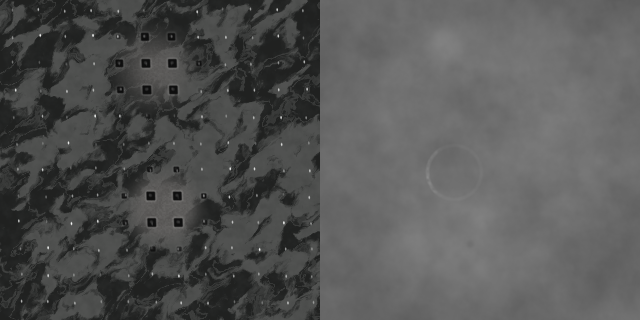
Write a WebGL 1 fragment shader that draws this texture map.

```glsl
precision highp float;
uniform vec2 u_resolution;

#define PITCH 0.0829
#define PIT_ORIGIN vec2(0.456, 0.802)
#define PIT_TILT 0.037
#define UPPER_GLOW vec2(0.482, 0.785)
#define LOWER_GLOW vec2(0.513, 0.350)
#define RING_CENTER vec2(1.420, 0.461)
#define RING_RADIUS 0.084
#define STONE_DARK vec3(0.125, 0.130, 0.127)
#define STONE_LIGHT vec3(0.300, 0.305, 0.300)
#define GLOW_COLOR vec3(0.385, 0.378, 0.372)

float hash(vec2 p) {
  return fract(sin(dot(p, vec2(127.1, 311.7))) * 43758.5453);
}

float noise(vec2 p) {
  vec2 i = floor(p), f = fract(p);
  f = f * f * (3.0 - 2.0 * f);
  return mix(mix(hash(i), hash(i + vec2(1.0, 0.0)), f.x),
             mix(hash(i + vec2(0.0, 1.0)), hash(i + 1.0), f.x), f.y);
}

float fbm(vec2 p) {
  float sum = 0.0, amp = 0.5;
  for (int i = 0; i < 5; i++) {
    sum += amp * noise(p);
    p = mat2(1.6, 1.2, -1.2, 1.6) * p + 7.3;
    amp *= 0.5;
  }
  return sum / 0.97;
}

// 1 inside the inner radius, fading to 0 at the outer one
float spot(vec2 p, vec2 center, float inner, float outer) {
  return 1.0 - smoothstep(inner, outer, length(p - center));
}

float boxDistance(vec2 p, float halfSize, float corner) {
  vec2 d = abs(p) - halfSize + corner;
  return length(max(d, 0.0)) + min(max(d.x, d.y), 0.0) - corner;
}

// Blotched stone with diagonal grain and thin veins
vec3 marble(vec2 p) {
  vec2 grain = vec2(p.x + p.y, p.y - p.x) * vec2(11.0, 17.0);
  vec2 warp = vec2(fbm(grain * 0.8 + 3.1), fbm(grain * 0.8 + 19.7)) - 0.5;
  float blotch = fbm(grain + 2.2 * warp);
  float region = fbm(p * 5.0 + 4.0) - 0.5;
  float light = smoothstep(0.44, 0.63, blotch + 0.45 * region);
  float ridge = abs(fbm(grain * 0.65 + 1.5 * warp + 31.0) - 0.5);
  float vein = (1.0 - smoothstep(0.005, 0.045, ridge)) * 0.55;
  float shade = max(light, vein) + 0.35 * (fbm(p * 45.0) - 0.4);
  return mix(STONE_DARK, STONE_LIGHT, clamp(shade, 0.0, 1.1));
}

// Tilted grid: square pits near the glows, bright flecks elsewhere
vec3 addPits(vec3 color, vec2 p, float px) {
  vec2 s = p - PIT_ORIGIN;
  s.x += PIT_TILT * s.y;
  vec2 cell = floor(s / PITCH + 0.5);
  vec2 local = s - cell * PITCH;
  vec2 center = PIT_ORIGIN + cell * PITCH;
  center.x -= PIT_TILT * cell.y * PITCH;

  float pit = max(spot(center, UPPER_GLOW, 0.08, 0.19),
                  spot(center, LOWER_GLOW, 0.07, 0.18));
  float d = boxDistance(local, mix(0.004, 0.0135, pit), 0.004);
  float rim = 1.0 - smoothstep(0.0, 0.004 + px, abs(d - 0.002));
  color += 0.07 * pit * rim;
  float hole = 1.0 - smoothstep(-px, px, d);
  color = mix(color, vec3(0.055), hole * smoothstep(0.02, 0.5, pit));
  float core = 1.0 - smoothstep(0.001, 0.005 + px, length(local + vec2(0.001, -0.002)));
  color += 0.13 * core * pit;

  vec2 jitter = vec2(hash(cell + 2.7), hash(cell + 8.3)) - 0.5;
  vec2 offset = (local - 0.010 * jitter) * vec2(1.3, 0.75);
  float fleck = 1.0 - smoothstep(0.0008, 0.0026 + px, length(offset));
  float strength = mix(0.15, 0.65, hash(cell + 5.1)) * (1.0 - 0.75 * pit);
  return color + fleck * strength;
}

vec3 stonePanel(vec2 p, float px) {
  float upper = spot(p, UPPER_GLOW, 0.015, 0.165);
  float lower = spot(p, LOWER_GLOW, 0.055, 0.145);
  float grain = 0.05 * (noise(p * 230.0) - 0.5);
  vec3 color = marble(p);
  color = mix(color, GLOW_COLOR - 0.015 + grain, 0.85 * upper);
  color = mix(color, GLOW_COLOR + grain, 0.88 * lower);
  return addPits(color, p, px);
}

// Soft cloudy grey with a faint ring and a few pale patches
vec3 cloudPanel(vec2 p, float px) {
  float tone = mix(0.400, 0.448, spot(p, vec2(1.5, 0.52), 0.22, 0.62));
  tone += 0.11 * (fbm(p * 6.0 + 11.0) - 0.5);
  tone += 0.05 * (fbm(p * 24.0) - 0.5);
  tone += 0.045 * spot(p, vec2(1.393, 0.857), 0.02, 0.08);
  tone += 0.030 * spot(p, vec2(1.290, 0.245), 0.01, 0.10);
  tone += 0.020 * spot(p, vec2(1.185, 0.660), 0.01, 0.09);
  tone -= 0.025 * spot(p, vec2(1.400, 0.510), 0.02, 0.12);
  tone -= 0.030 * spot(p, vec2(1.470, 0.237), 0.003, 0.018);

  vec2 toRing = p - RING_CENTER;
  float band = 1.0 - smoothstep(0.001, 0.006 + px, abs(length(toRing) - RING_RADIUS));
  float leftSide = smoothstep(0.03, 0.08, -toRing.x);
  tone += band * (0.018 + 0.09 * leftSide * noise(p * 110.0));
  return vec3(tone);
}

void main() {
  vec2 p = gl_FragCoord.xy / u_resolution * vec2(2.0, 1.0);
  float px = 1.0 / u_resolution.y;
  float seam = smoothstep(1.0 - 0.5 * px, 1.0 + 0.5 * px, p.x);
  gl_FragColor = vec4(mix(stonePanel(p, px), cloudPanel(p, px), seam), 1.0);
}
```
